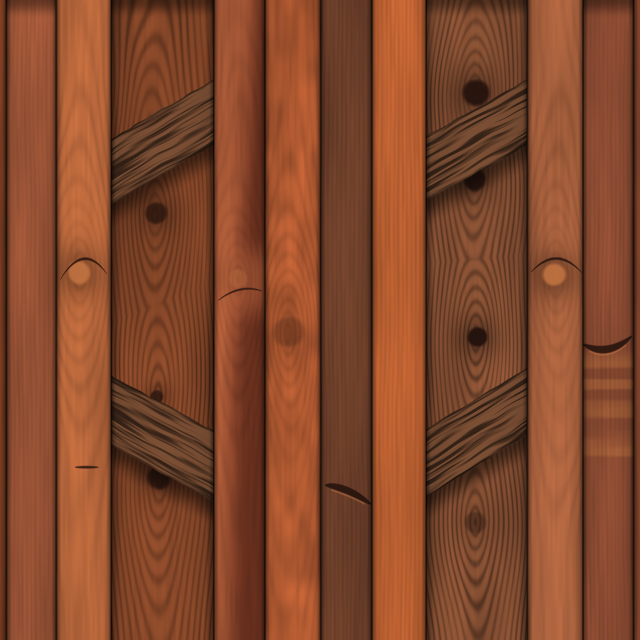
Write a WebGL 2 fragment shader that draws this texture.

```glsl
#version 300 es
precision highp float;

uniform vec2 u_resolution;
out vec4 outColor;

#define PLANKS 12
#define KNOTS 11
#define BRACES 4
#define STROKES 6
#define SEAM_WIDTH 0.009
#define RING_DENSITY 150.0
#define RING_REACH 0.065
#define GRAIN_WARP 0.012
#define DARK_WOOD vec3(0.13, 0.065, 0.045)
#define PALE_WOOD vec3(0.74, 0.44, 0.25)
#define BRACE_WOOD vec3(0.39, 0.25, 0.165)

// Plank borders from left to right, and one tone per plank
const float borders[13] = float[](-0.08, 0.010, 0.088, 0.174, 0.334, 0.414,
    0.501, 0.581, 0.666, 0.824, 0.911, 0.990, 1.07);
const vec3 tones[PLANKS] = vec3[](
    vec3(0.52, 0.26, 0.14), vec3(0.60, 0.325, 0.21), vec3(0.70, 0.39, 0.225),
    vec3(0.53, 0.28, 0.16), vec3(0.68, 0.36, 0.22), vec3(0.68, 0.345, 0.19),
    vec3(0.43, 0.25, 0.165), vec3(0.72, 0.37, 0.19), vec3(0.54, 0.32, 0.205),
    vec3(0.66, 0.38, 0.24), vec3(0.53, 0.285, 0.19), vec3(0.52, 0.27, 0.17));

// Knots: centre, radius, darkness (negative is pale)
const vec4 knots[KNOTS] = vec4[](
    vec4(0.126, 0.577, 0.022, -0.9), vec4(0.868, 0.573, 0.021, -0.9),
    vec4(0.242, 0.665, 0.020, 0.7), vec4(0.247, 0.382, 0.012, 0.7),
    vec4(0.250, 0.255, 0.022, 0.7), vec4(0.742, 0.853, 0.025, 0.9),
    vec4(0.742, 0.720, 0.021, 0.85), vec4(0.743, 0.470, 0.018, 0.95),
    vec4(0.743, 0.184, 0.020, 0.4), vec4(0.449, 0.479, 0.028, 0.25),
    vec4(0.372, 0.565, 0.018, -0.3));

// Braces: centre, slope, half height
const vec4 braces[BRACES] = vec4[](
    vec4(0.254, 0.779, 0.58, 0.051), vec4(0.254, 0.315, -0.54, 0.055),
    vec4(0.745, 0.781, 0.56, 0.051), vec4(0.745, 0.325, 0.61, 0.053));

// Cracks: two end points, then bend and half width
const vec4 strokeEnds[STROKES] = vec4[](
    vec4(0.094, 0.563, 0.167, 0.572), vec4(0.829, 0.574, 0.909, 0.574),
    vec4(0.117, 0.270, 0.154, 0.270), vec4(0.508, 0.242, 0.580, 0.212),
    vec4(0.911, 0.462, 0.988, 0.475), vec4(0.340, 0.530, 0.410, 0.545));
const vec2 strokeShape[STROKES] = vec2[](vec2(0.028, 0.002), vec2(0.022, 0.002),
    vec2(0.0, 0.002), vec2(0.006, 0.006), vec2(-0.014, 0.006), vec2(0.010, 0.0015));

float hash(vec2 p) {
    return fract(sin(dot(p, vec2(127.1, 311.7))) * 43758.5453);
}

float noise(vec2 p) {
    vec2 i = floor(p), f = fract(p);
    f = f * f * (3.0 - 2.0 * f);
    return mix(mix(hash(i), hash(i + vec2(1, 0)), f.x),
               mix(hash(i + vec2(0, 1)), hash(i + vec2(1, 1)), f.x), f.y);
}

void main() {
    vec2 p = gl_FragCoord.xy / u_resolution;
    float pixel = 1.0 / u_resolution.y;

    // Find the plank under this point
    int plank = 0;
    for (int i = 1; i < PLANKS; i++) if (p.x > borders[i]) plank = i;
    float left = borders[plank], right = borders[plank + 1];
    float edge = min(p.x - left, right - p.x);
    float across = (2.0 * p.x - left - right) / (right - left);
    bool recessed = right - left > 0.12;
    float seed = float(plank) * 7.3;
    vec3 color = tones[plank];

    // Broad stains and the scorched, banded planks
    float cloud = noise(vec2(p.x * 22.0 + seed, p.y * 5.0));
    color *= 0.91 + 0.18 * cloud;
    if (plank == 4) {
        float plume = smoothstep(-0.7, 0.6, across + 0.5 * (cloud - 0.5) + 0.9 * (0.45 - p.y));
        plume = max(plume, 0.7 * smoothstep(-0.6, 0.6, across) * smoothstep(1.0, 0.8, p.y));
        plume *= 0.4 + 0.6 * smoothstep(0.01, 0.08, abs(p.y - 0.56));
        color = mix(color, vec3(0.35, 0.15, 0.095), 0.85 * plume);
    }
    if (plank == 5) color *= 0.9 + 0.18 * noise(p * vec2(55.0, 28.0));
    if (plank == 10) {
        float bands = smoothstep(0.35, 0.75, noise(vec2(3.0 + p.x * 4.0, p.y * 65.0)));
        float banded = smoothstep(0.26, 0.29, p.y) * smoothstep(0.46, 0.43, p.y);
        color = mix(color, PALE_WOOD * 0.9, 0.6 * bands * banded);
    }

    // Growth rings run straight, then close around the knots
    float warp = noise(vec2(p.x * 18.0 + seed, p.y * 6.0)) - 0.5;
    float ring = p.x + 0.3 + 0.5 * GRAIN_WARP * warp;
    float heart = 0.0;
    vec3 heartColor = DARK_WOOD;
    for (int i = 0; i < KNOTS; i++) {
        vec2 d = p - knots[i].xy;
        if (knots[i].x < left || knots[i].x > right) continue;
        float reach = RING_REACH * (1.0 - exp(-6.0 * abs(d.y)));
        ring = min(ring, length(vec2(d.x, reach)) + GRAIN_WARP * warp);
        float r = length(d + 0.008 * warp) / knots[i].z;
        float strength = abs(knots[i].w);
        color *= 1.0 - 0.38 * strength * exp(-0.3 * r * r);
        float core = strength * smoothstep(1.0, 0.65, r);
        if (core > heart) heartColor = knots[i].w > 0.0 ? DARK_WOOD : PALE_WOOD;
        heart = max(heart, core);
    }
    float lines = pow(0.5 + 0.5 * sin(6.2832 * RING_DENSITY * ring), 2.0);
    float fade = 0.4 + 0.9 * noise(vec2(ring * 45.0 + seed, p.y * 5.0));
    float fibre = noise(vec2(p.x * 260.0, p.y * 14.0 + seed)) - 0.5;
    color *= 1.0 - (recessed ? 0.28 : 0.07) * lines * fade + 0.09 * fibre;
    color = mix(color, heartColor, heart);

    // Weathered braces cast a shadow on the recessed panels
    float inset = recessed ? 0.016 : SEAM_WIDTH;
    for (int i = 0; i < BRACES; i++) {
        if (braces[i].x < left || braces[i].x > right) continue;
        vec2 d = p - braces[i].xy;
        float height = d.y - braces[i].z * d.x;
        float rim = braces[i].w + 0.003 * (noise(p * 60.0) - 0.5) - abs(height);
        color *= 1.0 - 0.5 * smoothstep(-0.045, 0.0, rim) * step(height, 0.0);
        float bend = height + 0.006 * noise(p * 25.0);
        float groove = 0.5 * noise(vec2(d.x * 14.0, bend * 190.0 + seed))
                     + 0.5 * noise(vec2(d.x * 25.0, bend * 370.0));
        vec3 timber = BRACE_WOOD * (0.5 + 0.7 * smoothstep(0.2, 0.65, groove));
        timber *= 0.55 + 0.45 * smoothstep(0.0, 0.006, rim);
        float cover = smoothstep(-pixel, pixel, rim);
        color = mix(color, timber, cover);
        inset = mix(inset, SEAM_WIDTH, cover);
    }

    // Tapered cracks with a pale lower lip
    for (int i = 0; i < STROKES; i++) {
        vec4 ends = strokeEnds[i];
        float t = (p.x - ends.x) / (ends.z - ends.x);
        float arch = 4.0 * t * (1.0 - t);
        if (arch <= 0.0) continue;
        float gap = p.y - mix(ends.y, ends.w, t) - strokeShape[i].x * arch;
        float width = strokeShape[i].y * sqrt(arch);
        float lip = smoothstep(0.003, 0.0, abs(gap + width + 0.002));
        color = mix(color, PALE_WOOD, 0.5 * lip * step(0.004, width));
        color = mix(color, DARK_WOOD, 0.85 * smoothstep(pixel, -pixel, abs(gap) - width));
    }

    // Rounded faces, thin dark seams and shade along the top
    color *= 1.03 - 0.10 * across * across;
    color *= mix(0.62, 1.0, smoothstep(0.0, inset, edge));
    color *= mix(0.38, 1.0, smoothstep(0.0, 0.3 * SEAM_WIDTH, edge));
    if (recessed || plank == 1 || plank == 10) color *= 1.0 - 0.4 * smoothstep(0.97, 1.0, p.y);
    outColor = vec4(color, 1.0);
}
```
